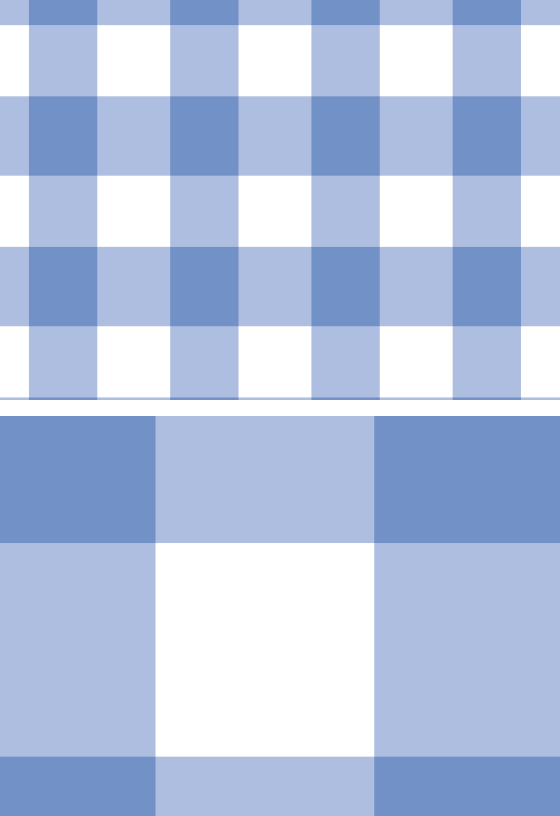
Top: the whole. Bottom: its middle third, enlarged.
A Shadertoy shader for this pattern:

```glsl
// Gingham check: translucent blue bands run down and across a white ground.
// Each direction is a repeated band with a smoothed edge; the two coverages
// blend white, pale blue (one band) and deep blue (where bands cross).

// Coverage of a repeated band on each axis, filtered over one pixel.
vec2 bandCoverage(vec2 p, vec2 center, vec2 period, vec2 halfWidth, vec2 pixel) {
    vec2 offset = abs(fract((p - center) / period + 0.5) - 0.5) * period;
    return clamp((halfWidth - offset) / pixel + 0.5, 0.0, 1.0);
}

void mainImage(out vec4 fragColor, in vec2 fragCoord) {
    vec2 uv = fragCoord / iResolution.xy;

    // x: vertical bands, y: horizontal bands, as shares of the canvas
    vec2 band = bandCoverage(uv, vec2(0.1127, 0.2836), vec2(0.2522, 0.3764),
                             vec2(0.0610, 0.0992), 1.0 / iResolution.xy);

    // Colours by number of overlapping bands
    vec3 ground = vec3(1.0);
    vec3 single = vec3(0.682, 0.745, 0.882);
    vec3 crossing = vec3(0.449, 0.569, 0.780);

    vec3 color = mix(mix(ground, single, band.x),
                     mix(single, crossing, band.x), band.y);
    fragColor = vec4(color, 1.0);
}
```
